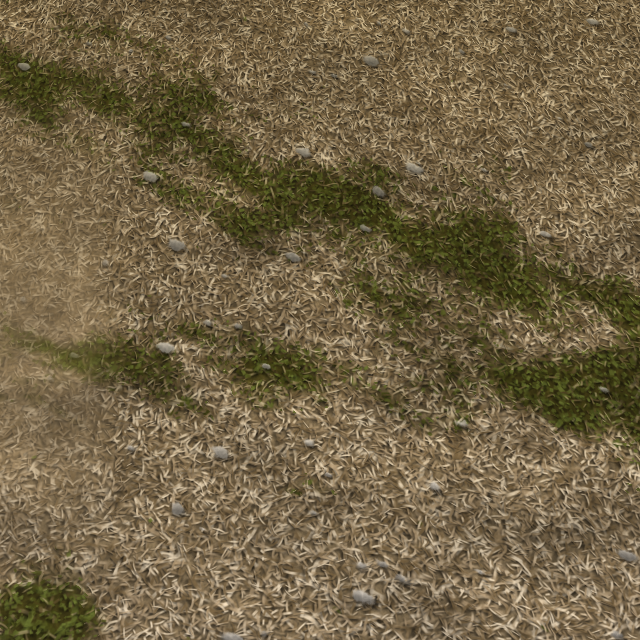
Give the GLSL for this texture, as a WebGL 2 fragment shader.

```glsl
#version 300 es
precision highp float;
// Dry, trampled meadow seen at a slant: layers of fine scattered straw over
// soil, with ragged green patches along sloping bands and a few pale stones.
// Strands and stones sit in jittered cells that shrink towards the top.
uniform vec2 u_resolution;
out vec4 fragColor;

const vec3 SOIL = vec3(0.44, 0.38, 0.28);
const vec3 MOSS_SOIL = vec3(0.23, 0.21, 0.08);
const vec3 STRAW_DARK = vec3(0.40, 0.33, 0.22);
const vec3 STRAW_MID = vec3(0.61, 0.53, 0.41);
const vec3 STRAW_PALE = vec3(0.82, 0.76, 0.65);
const vec3 LEAF_DARK = vec3(0.22, 0.22, 0.07);
const vec3 LEAF_LIGHT = vec3(0.38, 0.42, 0.18);
const vec3 STONE = vec3(0.74, 0.72, 0.68);
const int STRAND_LAYERS = 8;

vec4 hash4(vec2 cell, float seed) {
  vec4 h = fract(vec4(cell.xyx, seed + cell.y) * vec4(0.1031, 0.1030, 0.0973, 0.1099));
  h += dot(h, h.wzxy + 33.33);
  return fract((h.xxyz + h.yzzw) * h.zywx);
}

float slope(vec2 i, vec2 f, vec2 corner) {
  return dot(hash4(i + corner, 3.0).xy * 2.0 - 1.0, f - corner);
}

float gradientNoise(vec2 p) {
  vec2 i = floor(p), f = p - i, e = vec2(0.0, 1.0);
  vec2 s = f * f * f * (f * (f * 6.0 - 15.0) + 10.0);
  float low = mix(slope(i, f, e.xx), slope(i, f, e.yx), s.x);
  return mix(low, mix(slope(i, f, e.xy), slope(i, f, e.yy), s.x), s.y);
}

float fbm(vec2 p) {
  float sum = 0.0, amp = 1.0;
  for (int i = 0; i < 4; i++) {
    sum += amp * gradientNoise(p);
    p = mat2(1.6, 1.2, -1.2, 1.6) * p + 17.3;
    amp *= 0.55;
  }
  return sum;
}

float bell(float x, float width) {
  return exp(-x * x / (width * width));
}

// Share of living grass at a canvas position, 0 to 1.
float grassCover(vec2 p) {
  float upper = bell(p.y - 0.92 + 0.45 * p.x, 0.15);
  float lower = bell(p.y - 0.45 + 0.10 * p.x, 0.12);
  float corner = bell(length(p - vec2(0.07, 0.01)), 0.11);
  float field = 0.62 * upper + 0.44 * lower + corner - 0.40;
  vec2 sheared = vec2(p.x, p.y + 0.35 * p.x);
  return smoothstep(-0.08, 0.42, field + 0.62 * fbm(sheared * vec2(6.0, 11.0) + 40.0));
}

// Slanted view: features shrink with height.
vec2 toGround(vec2 p, float shrink) {
  return vec2((p.x - 0.5) / (1.0 - shrink * p.y), -log(1.0 - shrink * p.y) / shrink);
}

vec3 strawColor(float t) {
  vec3 low = mix(STRAW_DARK, STRAW_MID, smoothstep(0.0, 0.55, t));
  return mix(low, STRAW_PALE, smoothstep(0.5, 1.0, t));
}

// One layer of strands; clump shifts their tone, each casts a soft shadow.
vec3 addStrands(vec3 color, vec2 g, float size, float seed, float cover, float clump, float blur) {
  vec2 q = g / size + seed * 7.31;
  for (int k = 0; k < 9; k++) {
    vec2 cell = floor(q) + vec2(k % 3 - 1, k / 3 - 1);
    vec4 place = hash4(cell, seed), look = hash4(cell + 91.0, seed + 5.0);
    float isLeaf = step(look.x, cover * 0.85);
    float angle = -0.35 + (place.z - 0.5) * mix(1.6, 4.0, place.w);
    vec2 dir = vec2(cos(angle), sin(angle)), d = q - cell - place.xy;
    float along = dot(d, dir);
    float across = dot(d, vec2(-dir.y, dir.x)) + (look.w - 0.5) * 0.6 * along * along;
    float halfLength = mix(0.3, 0.95, look.y) * mix(1.0, 0.5, isLeaf);
    float halfWidth = mix(0.05, 0.13, place.w) * mix(1.0, 1.5, isLeaf);
    float ends = 1.0 - smoothstep(0.3, 1.0, abs(along) / halfLength);
    float shape = ends * (1.0 - smoothstep(halfWidth - blur, halfWidth + blur, abs(across)));
    float shadow = ends * bell(across + 2.0 * halfWidth, 1.5 * halfWidth);
    float tone = clamp(look.z + clump, 0.0, 1.0);
    vec3 straw = strawColor(tone) * mix(vec3(1.0), vec3(0.70, 0.70, 0.58), cover);
    color *= 1.0 - 0.2 * shadow;
    color = mix(color, mix(straw, mix(LEAF_DARK, LEAF_LIGHT, tone), isLeaf), 0.85 * shape);
  }
  return color;
}

// Scatters flat, ragged stones, lit from above.
vec3 addStones(vec3 color, vec2 g, float size, float seed, float pixel) {
  vec2 q = g / size;
  float lump = 0.09 * fbm(g * 60.0), edge = 0.03 + pixel / size;
  for (int k = 0; k < 9; k++) {
    vec2 cell = floor(q) + vec2(k % 3 - 1, k / 3 - 1);
    vec4 place = hash4(cell, seed), look = hash4(cell + 57.0, seed);
    float radius = mix(0.05, 0.20, look.x * look.x), present = step(place.z, 0.32);
    vec2 d = q - cell - place.xy;
    d = vec2(d.x, (d.y + 0.25 * d.x) * mix(1.3, 2.2, look.y));
    float dist = length(d) - radius + lump;
    float under = length(d + vec2(-0.03, 0.08)) - radius + lump;
    float light = mix(0.70, 1.05, smoothstep(-radius, radius, d.y + lump)) * mix(0.8, 1.05, look.z);
    color *= 1.0 - 0.4 * present * (1.0 - smoothstep(-0.04, 0.06, under));
    color = mix(color, STONE * light, 0.8 * present * (1.0 - smoothstep(-edge, edge, dist)));
  }
  return color;
}

void main() {
  vec2 p = gl_FragCoord.xy / u_resolution, g = toGround(p, 0.45);
  float pixel = 1.0 / min(u_resolution.x, u_resolution.y);
  float cover = grassCover(p), clump = 0.55 * fbm(g * vec2(22.0, 30.0));
  vec3 color = mix(SOIL, MOSS_SOIL, cover) * (1.0 + 0.35 * fbm(g * 60.0));
  for (int i = 0; i < STRAND_LAYERS; i++) {
    float size = mix(0.034, 0.014, float(i) / float(STRAND_LAYERS - 1));
    color = addStrands(color, g, size, float(i) + 1.0, cover, clump, 0.045 + 0.5 * pixel / size);
  }
  color = addStones(color, g, 0.10, 23.0, pixel);
  // Dusty, softened strip on the left.
  float dust = (1.0 - smoothstep(0.12, 0.22, p.x)) * bell(p.y - 0.48, 0.28);
  vec3 dustColor = mix(vec3(0.53, 0.46, 0.35), vec3(0.32, 0.31, 0.15), cover);
  color = mix(color, dustColor * (1.0 + 0.15 * fbm(g * 25.0)), 0.6 * dust);
  // Broad tone, warmer towards the top, and fine grain.
  color *= 1.0 + 0.24 * fbm(p * vec2(5.0, 9.0)) + 0.12 * gradientNoise(g * 170.0);
  color *= mix(vec3(1.08, 1.07, 1.08), vec3(0.98, 0.95, 0.86), p.y);
  fragColor = vec4(clamp(color, 0.0, 1.0), 1.0);
}
```
